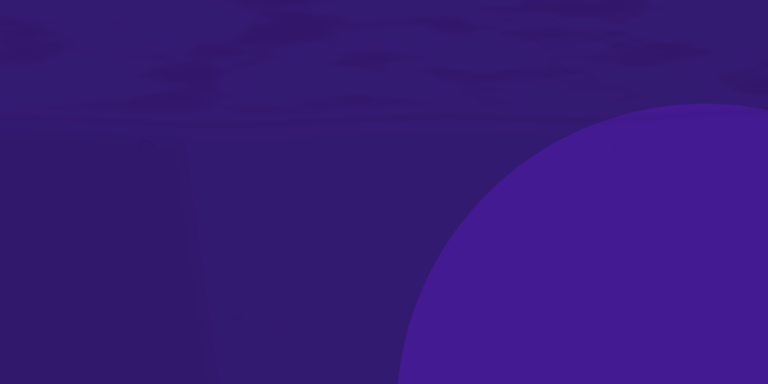
A WebGL 2 fragment shader for this background:

```glsl
#version 300 es
precision highp float;

uniform vec2 u_resolution;
out vec4 fragColor;

// Lengths are in canvas heights
const vec3 WATER_COLOR = vec3(0.204, 0.104, 0.447);
const vec3 DEEP_COLOR = vec3(0.190, 0.094, 0.425);
const vec3 SHADE_COLOR = vec3(0.190, 0.080, 0.400);
const vec3 DISC_COLOR = vec3(0.263, 0.101, 0.569);
const vec2 DISC_CENTER = vec2(1.836, -0.073);
const float DISC_RADIUS = 0.803;
const float SURFACE_LEVEL = 0.685;
const float SURFACE_SWELL = 0.011;
const float CLOUD_STRENGTH = 0.75;
const float LINE_STRENGTH = 0.4;
const float BUBBLE_STRENGTH = 0.35;
const float BUBBLE_CELL = 0.11;
const vec2 CLUSTER_CENTER = vec2(0.645, 0.14);

float hash(vec2 p) {
    return fract(sin(dot(p, vec2(127.1, 311.7))) * 43758.5453);
}

float noise(vec2 p) {
    vec2 i = floor(p);
    vec2 f = fract(p);
    f = f * f * (3.0 - 2.0 * f);
    float low = mix(hash(i), hash(i + vec2(1.0, 0.0)), f.x);
    float high = mix(hash(i + vec2(0.0, 1.0)), hash(i + 1.0), f.x);
    return mix(low, high, f.y);
}

float fbm(vec2 p) {
    float sum = 0.0;
    float amplitude = 0.55;
    for (int i = 0; i < 3; i++) {
        sum += amplitude * noise(p);
        p = p * 2.1 + 7.3;
        amplitude *= 0.5;
    }
    return sum;
}

float surfaceHeight(float x) {
    float swell = SURFACE_SWELL * cos(5.2 * (x - 1.17));
    return SURFACE_LEVEL + swell + 0.03 * smoothstep(1.4, 1.9, x);
}

// Flattened rings, one per grid cell, with random size and offset
float bubbles(vec2 p) {
    vec2 cell = floor(p / BUBBLE_CELL);
    vec2 local = fract(p / BUBBLE_CELL) - 0.5;
    vec2 offset = vec2(hash(cell + 3.1), hash(cell + 8.7)) - 0.5;
    float radius = mix(0.08, 0.28, hash(cell + 5.3));
    float d = abs(length((local - 0.35 * offset) * vec2(1.0, 1.4)) - radius);
    return (1.0 - smoothstep(0.02, 0.09, d)) * step(0.45, hash(cell));
}

void main() {
    vec2 p = gl_FragCoord.xy / u_resolution.y;
    float pixel = 1.0 / u_resolution.y;
    float height = p.y - surfaceHeight(p.x);

    // Water body, darker to the left of a slanted shaft of light
    float shaft = 0.47 + 0.14 * (SURFACE_LEVEL - p.y);
    float left = 1.0 - smoothstep(-0.03, 0.03, p.x - shaft);
    float below = 1.0 - smoothstep(-0.06, 0.0, height);
    vec3 color = mix(WATER_COLOR, DEEP_COLOR, below * mix(0.2, 0.8, left));

    // Disc rising from the lower right
    float discDistance = length(p - DISC_CENTER) - DISC_RADIUS;
    float disc = 1.0 - smoothstep(-pixel, pixel, discDistance);
    color = mix(color, DISC_COLOR, disc);

    // Wide dark streaks above the surface
    float streaks = smoothstep(0.48, 0.75, fbm(p * vec2(4.0, 14.0)));
    float shade = CLOUD_STRENGTH * streaks * smoothstep(0.0, 0.08, height);

    // Thin surface line and the bubbles near it
    float line = exp(-pow(height / 0.010, 2.0));
    float band = exp(-pow((height + 0.045) / 0.035, 2.0));
    vec2 q = (p - CLUSTER_CENTER) / vec2(0.10, 0.08);
    float cluster = exp(-dot(q, q));
    shade += LINE_STRENGTH * line;
    shade += BUBBLE_STRENGTH * bubbles(p) * max(band, cluster);

    color = mix(color, SHADE_COLOR, min(shade, 1.0) * mix(1.0, 0.25, disc));
    fragColor = vec4(color, 1.0);
}
```
